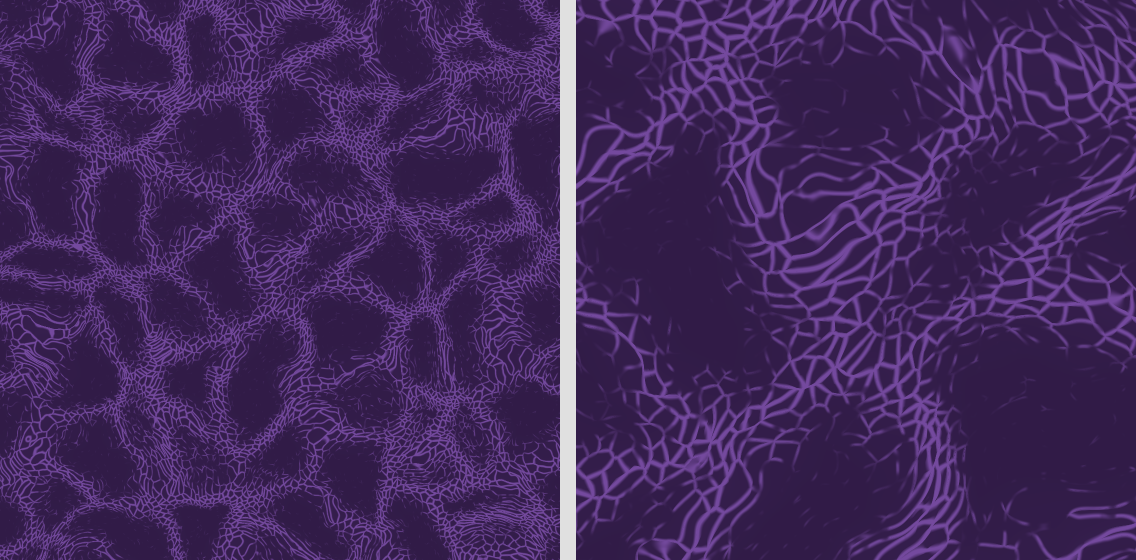
Left, the full canvas; right, a detail of the centre.
Give the GLSL for this texture, as a Shadertoy shader.

```glsl
const vec3 DEEP_PLUM = vec3(0.191, 0.107, 0.278);
const vec3 BRIGHT_VIOLET = vec3(0.455, 0.288, 0.62);

vec2 hash2(vec2 cell) {
    uvec2 n = uvec2(ivec2(cell));
    n = n * 1664525u + 1013904223u;
    n.x += n.y * 1664525u;
    n.y += n.x * 1664525u;
    n ^= n >> 16u;
    n.x += n.y * 1664525u;
    n.y += n.x * 1664525u;
    n ^= n >> 16u;
    return vec2(n & 65535u) / 65535.0;
}

// Two independent smooth value noises in one lookup
vec2 noise2(vec2 p) {
    vec2 cell = floor(p);
    vec2 f = fract(p);
    f = f * f * (3.0 - 2.0 * f);
    vec2 low = mix(hash2(cell), hash2(cell + vec2(1, 0)), f.x);
    vec2 high = mix(hash2(cell + vec2(0, 1)), hash2(cell + vec2(1, 1)), f.x);
    return mix(low, high, f.y);
}

// Zero on the borders between scattered seeds, growing inward
float cellBorder(vec2 p) {
    vec2 cell = floor(p);
    float nearest = 9.0;
    float second = 9.0;
    for (int y = -1; y <= 1; y++) {
        for (int x = -1; x <= 1; x++) {
            vec2 neighbour = cell + vec2(x, y);
            float d = distance(p, neighbour + hash2(neighbour));
            second = min(second, max(nearest, d));
            nearest = min(nearest, d);
        }
    }
    return second - nearest;
}

// Strong folds stretch the net into filaments or crowd it into grains
vec2 foldSpace(vec2 p, float frequency, float amplitude) {
    vec2 folded = p;
    for (int i = 0; i < 4; i++) {
        folded += amplitude * (noise2(p * frequency + 17.3 * float(i)) - 0.5);
        frequency *= 2.1;
        amplitude *= 0.4;
    }
    return folded;
}

vec2 crumple(vec2 uv) {
    return foldSpace(uv, 7.0, 0.105);
}

// Distance to the fine net on the canvas, undoing most of the stretch
float netDistance(vec2 uv, vec2 crumpled, float scale) {
    const float STEP = 0.0004;
    float here = cellBorder(crumpled * scale);
    float right = cellBorder(crumple(uv + vec2(STEP, 0)) * scale);
    float above = cellBorder(crumple(uv + vec2(0, STEP)) * scale);
    float slope = length(vec2(right, above) - here) / STEP;
    return here / max(slope, 0.6 * scale);
}

float veins(vec2 uv) {
    vec2 p = crumple(uv);

    // Bands with a bright core fade into dark hollows
    float border = cellBorder(p * 7.6 + 3.7);
    float patches = noise2(uv * 13.0 + 5.0).y;
    float band = 0.62 * (1.0 - smoothstep(0.0, 0.62, border));
    band = band * mix(0.6, 1.3, patches) + 0.35 * exp(-13.0 * border);

    // Grain breaks the thin net into specks where the band is weak
    float grain = noise2(uv * 170.0).x;
    float kept = smoothstep(-0.1, 0.25, 0.09 + 0.9 * band - 0.6 * grain);
    float width = 0.0011 + 0.0021 * band;
    float line = 1.0 - smoothstep(0.0, width, netDistance(uv, p, 84.0));
    return min(line * kept * mix(0.7, 1.15, band) + 0.07 * band, 1.0);
}

void mainImage(out vec4 fragColor, in vec2 fragCoord) {
    // Four samples per pixel smooth the edges
    float glow = 0.0;
    for (int i = 0; i < 4; i++) {
        vec2 shift = vec2(i & 1, i >> 1) * 0.5 - 0.25;
        glow += 0.25 * veins((fragCoord + shift) / iResolution.y);
    }
    fragColor = vec4(mix(DEEP_PLUM, BRIGHT_VIOLET, glow), 1.0);
}
```
